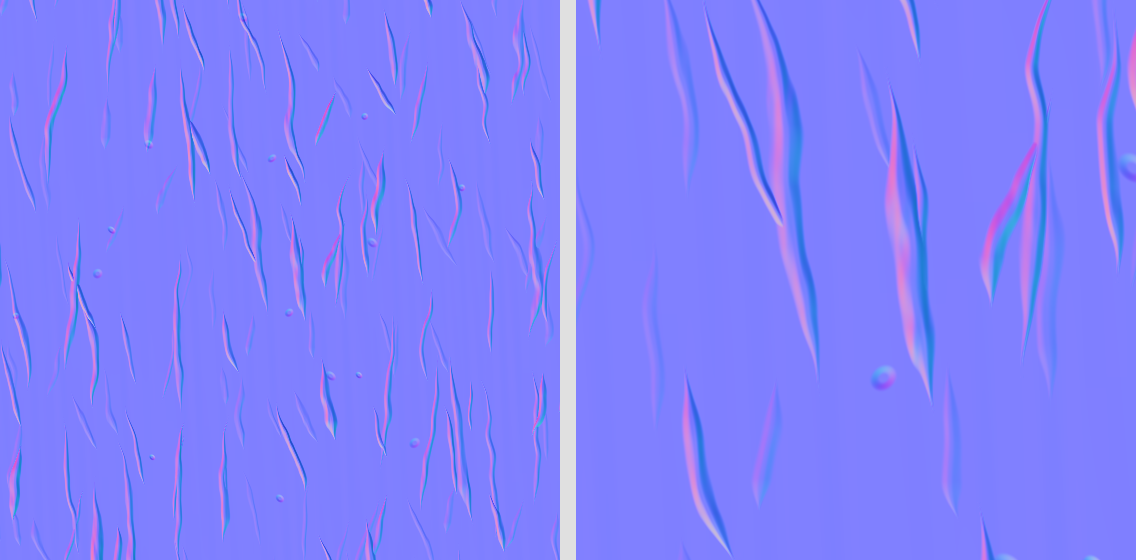
Left, the full canvas; right, a detail of the centre.
Write a three.js fragment shader that draws this texture map.

```glsl
// Tangent-space normal map of smooth bark split by tall, tapering, wandering cracks.
varying vec2 vUv;

const vec2 LONG_GRID = vec2(14.0, 3.0);    // columns and rows of long cracks
const vec2 SHORT_GRID = vec2(11.0, 5.0);   // short cracks
const vec2 FAINT_GRID = vec2(17.0, 6.0);   // shallow scratches
const float LONG_SHARE = 0.86;
const float SHORT_SHARE = 0.5;
const float FAINT_SHARE = 0.5;
const float LONG_WIDTH = 0.0105;           // largest half widths
const float SHORT_WIDTH = 0.0075;
const float FAINT_WIDTH = 0.0085;
const float STEEP = 0.66;                  // depth relative to half width
const float FAINT_STEEP = 0.2;
const float WANDER = 0.034;                // sideways drift of a crack
const float PEBBLE_GRID = 13.0;
const float PEBBLE_SHARE = 0.09;
const float GRAIN = 0.00022;               // height of the faint vertical grain
const float STEP = 0.0009;                 // sampling distance for slopes

float hash(vec2 p) {
  vec3 q = fract(vec3(p.xyx) * 0.1031);
  q += dot(q, q.yzx + 33.33);
  return fract((q.x + q.y) * q.z);
}

float noise(vec2 p) {
  vec2 i = floor(p), f = fract(p);
  f = f * f * (3.0 - 2.0 * f);
  return mix(mix(hash(i), hash(i + vec2(1.0, 0.0)), f.x),
             mix(hash(i + vec2(0.0, 1.0)), hash(i + vec2(1.0, 1.0)), f.x), f.y);
}

// Height of one crack; "along" runs from its lower to its upper tip.
float crack(vec2 p, float middle, float along, vec2 id, float width, float steep, float rough) {
  float seed = hash(id + 7.7) * 90.0;
  float lean = mix(0.035, -0.055, hash(id + 3.1)) * (along - 0.5);
  float bend = (noise(vec2(p.y * 8.0, seed)) - 0.5) * WANDER
             + (noise(vec2(p.y * 27.0, seed + 5.0)) - 0.5) * 0.009;
  float taper = smoothstep(0.0, 0.25, along) * smoothstep(1.0, 0.6, along);
  float swell = mix(0.55, 1.25, noise(vec2(p.y * 17.0, seed + 11.0)));
  float w = max(width * mix(0.55, 1.0, hash(id + 5.9)) * taper * swell, 0.0001);

  // Ragged walls around a floor set off to one side
  float d = (p.x - middle - lean - bend) / w + (rough - 0.5) * 0.6;
  float floorMid = mix(-0.2, 0.3, noise(vec2(p.y * 9.0, seed + 17.0)));
  float wall = smoothstep(-1.0, floorMid - 0.12, d)
             * (1.0 - smoothstep(floorMid + 0.12, 1.0, d));
  float depth = steep * mix(0.45, 1.1, noise(vec2(p.y * 6.0, seed + 23.0)));
  return -w * depth * wall * (0.8 + 0.4 * rough);
}

// Deepest crack of one scattered layer.
float crackLayer(vec2 p, vec2 grid, float share, float width, float steep, float seed, float rough) {
  float h = 0.0;
  float column = floor(p.x * grid.x);
  for (int k = -1; k <= 1; k++) {
    float c = column + float(k);
    float y = p.y * grid.y + hash(vec2(c + 20.0, seed));
    vec2 id = vec2(c + 20.0, floor(y) + seed);
    float len = mix(0.45, 1.0, hash(id + 1.3));
    float along = (fract(y) - (1.0 - len) * hash(id + 2.7)) / len;
    if (hash(id + 9.2) < share && along > 0.0 && along < 1.0) {
      float middle = (c + mix(0.15, 0.85, hash(id + 4.4))) / grid.x;
      h = min(h, crack(p, middle, along, id, width, steep, rough));
    }
  }
  return h;
}

// Sparse, low, rounded lumps.
float pebbles(vec2 p) {
  vec2 id = floor(p * PEBBLE_GRID);
  vec2 q = fract(p * PEBBLE_GRID) - mix(vec2(0.25), vec2(0.75), vec2(hash(id + 41.0), hash(id + 53.0)));
  q.x += q.y * (hash(id + 61.0) - 0.5);
  float r = mix(0.06, 0.13, hash(id + 67.0));
  float lump = 1.0 - smoothstep(0.3, 1.0, length(q) / r);
  return step(hash(id + 71.0), PEBBLE_SHARE) * lump * 0.0014;
}

float height(vec2 p) {
  float rough = 0.65 * noise(vec2(p.x * 120.0, p.y * 15.0))
              + 0.35 * noise(vec2(p.x * 210.0, p.y * 48.0) + 31.0);
  float h = crackLayer(p, LONG_GRID, LONG_SHARE, LONG_WIDTH, STEEP, 100.0, rough);
  h = min(h, crackLayer(p, SHORT_GRID, SHORT_SHARE, SHORT_WIDTH, STEEP, 200.0, rough));
  h = min(h, crackLayer(p, FAINT_GRID, FAINT_SHARE, FAINT_WIDTH, FAINT_STEEP, 300.0, rough));
  float grain = noise(vec2(p.x * 75.0 + p.y * 3.0, p.y * 3.0));
  return h + pebbles(p) + GRAIN * grain;
}

void main() {
  vec2 e = vec2(STEP, 0.0);
  vec2 slope = vec2(height(vUv + e.xy) - height(vUv - e.xy),
                    height(vUv + e.yx) - height(vUv - e.yx)) / (2.0 * STEP);
  vec3 normal = normalize(vec3(-slope, 1.0));
  gl_FragColor = vec4(normal * 0.5 + 0.5, 1.0);
}
```
